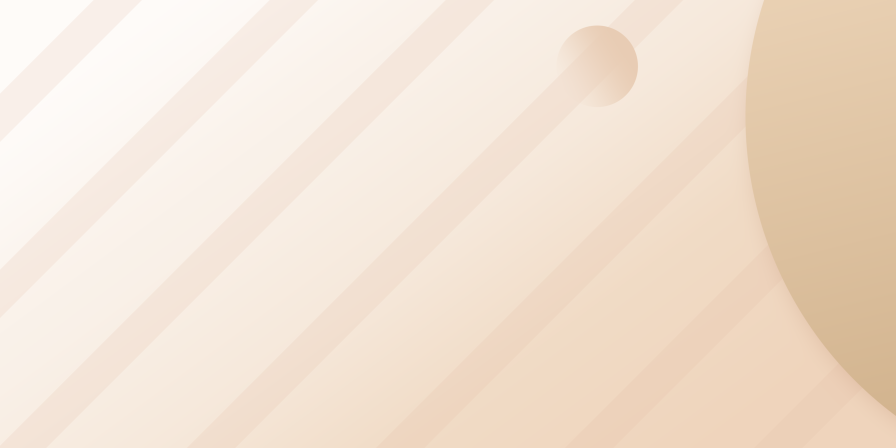
Write a Shadertoy shader that draws this background.

```glsl
const vec3 CREAM = vec3(0.996, 0.984, 0.974);
const vec3 IVORY = vec3(0.976, 0.942, 0.908);
const vec3 SAND = vec3(0.963, 0.910, 0.857);
const vec3 PEACH = vec3(0.943, 0.859, 0.774);
const vec3 DEEP_PEACH = vec3(0.937, 0.833, 0.738);
const vec3 STRIPE_TINT = vec3(0.880, 0.720, 0.630);
const vec3 DISC_TOP = vec3(0.912, 0.815, 0.700);
const vec3 DISC_BOTTOM = vec3(0.822, 0.702, 0.555);
const vec3 DOT_COLOR = vec3(0.910, 0.800, 0.705);
const vec3 SHADOW_COLOR = vec3(0.740, 0.550, 0.440);

const float STRIPE_START = 0.995;
const float STRIPE_WIDTH = 0.108;
const float UPPER_PERIOD = 0.393;
const float LOWER_PERIOD = 0.422;
const float STRIPE_ALPHA = 0.17;
const float GRADIENT_TILT = 1.35;
const vec2 DISC_CENTER = vec2(2.497, 0.740);
const float DISC_RADIUS = 0.833;
const vec2 SHADOW_OFFSET = vec2(0.0, -0.020);
const float SHADOW_BLUR = 0.060;
const float SHADOW_ALPHA = 0.36;
const vec2 DOT_CENTER = vec2(1.333, 0.852);
const float DOT_RADIUS = 0.091;
const vec2 DOT_FADE_AXIS = vec2(0.85, 0.53);

float circleDistance(vec2 p, vec2 center, float radius) {
    return length(p - center) - radius;
}

float coverage(float dist, float pixel) {
    return 1.0 - smoothstep(-0.7 * pixel, 0.7 * pixel, dist);
}

vec3 backdrop(vec2 p) {
    float g = p.x + GRADIENT_TILT * (1.0 - p.y);
    vec3 color = mix(CREAM, IVORY, smoothstep(0.30, 1.20, g));
    color = mix(color, SAND, clamp((g - 1.15) / 0.55, 0.0, 1.0));
    color = mix(color, PEACH, clamp((g - 1.70) / 0.55, 0.0, 1.0));
    return mix(color, DEEP_PEACH, clamp((g - 2.25) / 0.65, 0.0, 1.0));
}

// Signed distance to the nearest diagonal band
float stripeDistance(vec2 p) {
    float t = p.x + 1.0 - p.y - STRIPE_START;
    float period = t < 0.0 ? UPPER_PERIOD : LOWER_PERIOD;
    float local = mod(t - 0.5 * STRIPE_WIDTH + 0.5 * period, period) - 0.5 * period;
    return (abs(local) - 0.5 * STRIPE_WIDTH) * 0.7071;
}

void mainImage(out vec4 fragColor, in vec2 fragCoord) {
    vec2 p = fragCoord / iResolution.y;
    float pixel = 1.0 / iResolution.y;

    // Gradient and stripes
    vec3 color = backdrop(p);
    color = mix(color, STRIPE_TINT, STRIPE_ALPHA * coverage(stripeDistance(p), pixel));

    // Small dot fading toward its lower left
    float dotMask = coverage(circleDistance(p, DOT_CENTER, DOT_RADIUS), pixel);
    float along = dot(p - DOT_CENTER, DOT_FADE_AXIS) / DOT_RADIUS;
    color = mix(color, DOT_COLOR, dotMask * smoothstep(-1.15, 0.85, along));

    // Soft shadow below the large disc
    float shadowDist = circleDistance(p, DISC_CENTER + SHADOW_OFFSET, DISC_RADIUS);
    float shadow = 1.0 - smoothstep(-SHADOW_BLUR, SHADOW_BLUR, shadowDist);
    color = mix(color, SHADOW_COLOR, SHADOW_ALPHA * shadow * shadow);

    // Large disc
    float discShade = clamp(1.0 - p.y + 0.25 * (p.x - 1.80), 0.0, 1.0);
    vec3 discColor = mix(DISC_TOP, DISC_BOTTOM, discShade);
    color = mix(color, discColor, coverage(circleDistance(p, DISC_CENTER, DISC_RADIUS), pixel));

    fragColor = vec4(color, 1.0);
}
```
